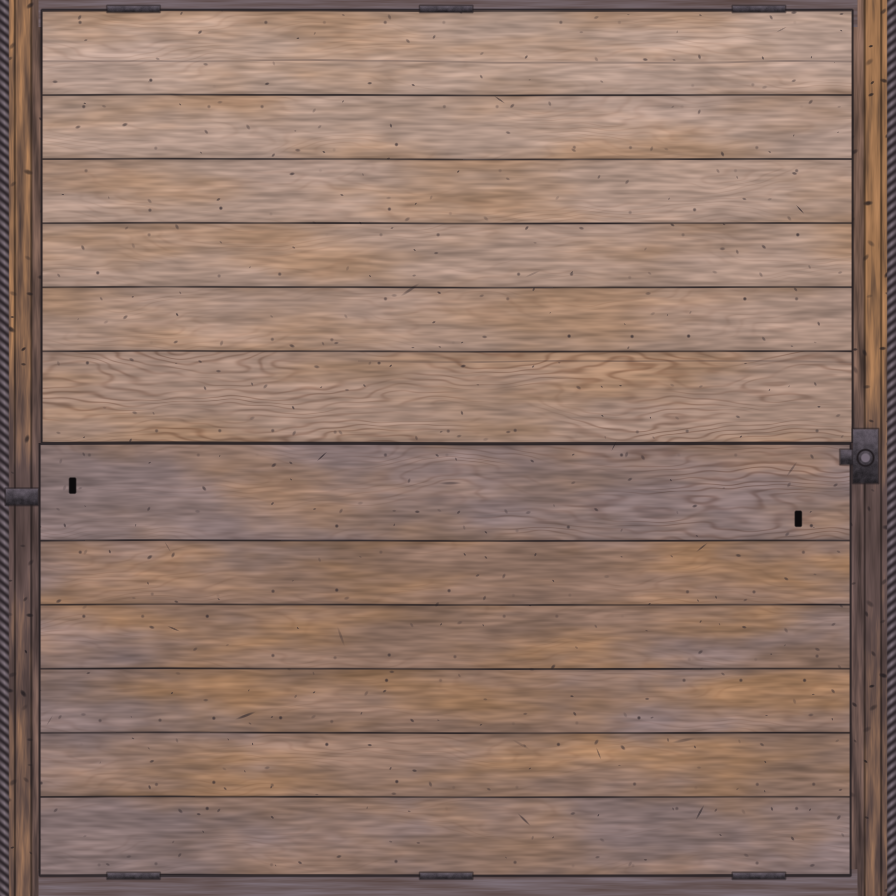
Write a three.js fragment shader that draws this texture.

```glsl
// Weathered double hatch: twelve planks in a carved frame with ironwork.
// Seams follow a formula; grain, rings and stains are stretched gradient noise;
// nails and dents sit on jittered grids; iron parts are box distances.
#define PITCH 0.0715
#define SOFT 0.0012
#define GRAIN 0.24
#define RINGS 0.2
#define STAIN 0.75
#define PALE vec3(0.71, 0.605, 0.55)
#define AMBER vec3(0.65, 0.51, 0.405)
#define BROWN vec3(0.54, 0.43, 0.375)
#define UMBER vec3(0.36, 0.29, 0.28)
#define GREY vec3(0.49, 0.44, 0.47)
#define IRON vec3(0.33, 0.3, 0.33)
#define DARK vec3(0.13, 0.11, 0.12)
varying vec2 vUv;

float hash(vec2 p) {
  vec3 q = fract(p.xyx * 0.1031);
  q += dot(q, q.yzx + 33.33);
  return fract((q.x + q.y) * q.z);
}
float corner(vec2 cell, vec2 offset) {
  float a = 6.2832 * hash(cell);
  return dot(vec2(cos(a), sin(a)), offset);
}
float gradNoise(vec2 p) {
  vec2 i = floor(p), f = fract(p), u = f * f * (3. - 2. * f), e = vec2(1, 0);
  return mix(mix(corner(i, f), corner(i + e, f - e), u.x),
             mix(corner(i + e.yx, f - e.yx), corner(i + 1., f - 1.), u.x), u.y);
}
float fbm(vec2 p) {
  float sum = 0., amp = 0.6;
  for (int k = 0; k < 4; k++, amp *= 0.5, p = p * 2.03 + 17.3) sum += amp * gradNoise(p);
  return sum;
}
float fill(float d) { return 1. - smoothstep(-SOFT, SOFT, d); }
float box(vec2 p, vec2 size) {
  vec2 d = abs(p) - size;
  return length(max(d, 0.)) + min(max(d.x, d.y), 0.);
}
// Height of seam i, 0 at the bottom to 12 at the top
float seamY(float i) {
  if (i < 0.5) return 0.0234;
  if (i < 5.5) return 0.1107 + (i - 1.) * PITCH;
  if (i < 6.5) return 0.5052;
  return i < 11.5 ? 0.608 + (i - 7.) * PITCH : 0.988;
}
// Jittered elongated marks of varied depth, at most one per grid cell
float marks(vec2 p, float cells, float chance, vec2 size) {
  vec2 id = floor(p * cells);
  vec2 d = p - (id + 0.25 + 0.5 * vec2(hash(id), hash(id + 41.))) / cells;
  float a = (hash(id + 7.) - 0.5) * 2.6, depth = 0.3 + 0.7 * hash(id + 11.);
  d = mat2(cos(a), -sin(a), sin(a), cos(a)) * d / (size * (0.5 + 0.7 * hash(id + 3.)));
  return step(hash(id + 19.), chance) * depth * (1. - smoothstep(0.3, 1.4, length(d)));
}
vec3 planks(vec2 p) {
  float y = p.y + 0.0012 * gradNoise(vec2(p.x * 5., 0.5)), row = 0., seam = 0., shade = 0.;
  for (int k = 0; k < 13; k++) {
    float s = seamY(float(k)), d = abs(y - s), w = k == 6 ? 0.0009 : 0.0001;
    if (k > 0 && k < 12) row += step(s, y);
    float gap = k == 6 ? 0.95 : 0.76 + 0.5 * gradNoise(vec2(p.x * 14., float(k) + 0.4));
    seam = max(seam, gap * (1. - smoothstep(w, w + 0.0017, d)));
    shade = max(shade, exp(-d * 260.));
  }
  float upper = step(5.5, row), middle = 1. - step(0.5, abs(row - 5.));
  float dull = max(middle, 1. - step(0.5, row));
  vec2 g = p + vec2(7.31, 3.17) * (row + 1.);
  // Plank tone, honey stains and grey haze on the lower leaf
  float tone = mix(0.1 + 0.15 * hash(vec2(row, 5)), 0.6 + 0.085 * (row - 6.), upper);
  float stain = smoothstep(-0.15, 0.35, fbm(g * vec2(4, 17))) * STAIN * (1. - 0.55 * dull);
  vec3 col = mix(mix(BROWN, PALE, tone), AMBER * mix(vec3(0.96, 0.92, 0.84), vec3(1), upper), stain);
  float haze = fbm(p * vec2(5, 13) + 3.) + 0.7 * abs(p.x - 0.5) + 0.25 * dull;
  col = mix(col, GREY, (0.6 - 0.5 * upper) * smoothstep(0.1, 0.6, haze));
  // Long fibres and wavy growth rings
  float fibre = fbm(g * vec2(9, 105)) + 0.7 * gradNoise(g * vec2(36, 260));
  float figured = max(1. - step(0.5, abs(row - 6.)), middle * smoothstep(0.3, 0.7, p.x));
  float ring = 0.5 + 0.5 * sin(6.2832 * (g.y * 100. + 9. * fbm(g * vec2(4, 14))));
  float blotch = fbm(g * vec2(5, 25) + 31.);
  col *= 1. + GRAIN * fibre + 0.24 * blotch * (1.3 - 0.6 * upper);
  ring *= ring * ring * mix(0.3, 1., figured) * smoothstep(-0.3, 0.3, blotch);
  col *= 1. - RINGS * ring * vec3(0.8, 1, 1.1);
  // Nails along plank edges, dents, scratches and two splits
  float column = floor(p.x * 15.), pick = hash(vec2(column, row)), worn = fract(pick * 7.);
  float nailY = pick > 0.5 ? seamY(row) + 0.009 + 0.008 * worn : seamY(row + 1.) - 0.013;
  float nail = length(p - vec2((column + 0.3 + 0.4 * pick) / 15., nailY));
  float wear = worn * (1. - smoothstep(0.0004, 0.0028, nail));
  wear = max(wear, 0.8 * marks(p, 38., 0.35, vec2(0.0026, 0.0015)));
  wear = max(wear, 0.9 * marks(p + 0.37, 10., 0.25, vec2(0.01, 0.0016)));
  float bent = y + 0.004 * gradNoise(vec2(p.x * 7., row + 0.5));
  float split = min(abs(bent - 0.597) + 0.01 * step(p.x, 0.4), abs(bent - 0.932));
  wear = max(wear, (0.3 + 0.5 * fibre) * (1. - smoothstep(0.0002, 0.0018, split)));
  col = mix(col, DARK * 1.5, 0.75 * wear) * (1. - 0.14 * shade);
  return mix(col, DARK, 0.9 * clamp(seam, 0., 1.));
}
vec3 surround(vec2 p) {
  // Stiles: amber above, dark near the latch, beaded edges
  float s = min(p.x, 1. - p.x), streak = fbm(p * vec2(110, 11));
  float warm = smoothstep(0.3, 0.75, p.y) * (0.4 + 0.4 * step(0.5, p.x)) + 0.25 + 1.1 * streak;
  warm -= 0.7 * exp(-pow(abs(p.y - 0.41) * 9., 2.));
  vec3 col = mix(UMBER, vec3(0.6, 0.44, 0.31), clamp(warm, 0., 1.)) * (1. + 0.5 * streak);
  col = mix(col, UMBER * (1. + streak), 0.7 * smoothstep(0.034, 0.037, s));
  col *= 0.6 + 0.4 * smoothstep(0.0003, 0.002, min(abs(s - 0.035), abs(s - 0.0165)));
  col = mix(col, DARK, 0.8 * marks(p, 50., 0.45, vec2(0.004, 0.0022)));
  // Rails, then twisted rope on the outer edges
  vec3 wood = mix(UMBER, GREY, 0.45 + 1.3 * fbm(p * vec2(8, 150)));
  col = mix(col, wood, smoothstep(0.042, 0.044, s) * step(0.47, abs(p.y - 0.5)));
  float twist = 0.5 + 0.5 * sin(6.2832 * (p.y * 96. + s * 75.));
  vec3 rope = mix(DARK * 1.4, GREY, twist * (1. - 80. * abs(s - 0.005)));
  return mix(rope, col, smoothstep(0.009, 0.011, s));
}
vec3 iron(vec3 col, vec2 d, vec2 size) {
  float edge = box(d, size), light = 0.8 + 0.35 * d.y / size.y + 0.4 * fbm(d * 140. + 9.);
  return mix(mix(col, DARK, 0.6 * fill(edge - 0.0015)), IRON * light, fill(edge));
}
void main() {
  // Two leaves in a dark recess, with hinges, keyholes, strap and lock
  vec2 p = vUv;
  float leaf = box(p - vec2(mix(0.4968, 0.499, step(0.5052, p.y)), 0.5057), vec2(0.4515, 0.4823));
  vec3 col = mix(mix(surround(p), DARK, 0.85 * fill(leaf - 0.0022)), planks(p), fill(leaf));
  vec2 h = vec2(p.x - 0.149 - 0.349 * floor(p.x * 2.999), p.y);
  col = iron(col, h - vec2(0, p.y > 0.5 ? 0.99 : 0.0225), vec2(0.029, 0.0032));
  vec2 key = p - (p.x < 0.5 ? vec2(0.081, 0.458) : vec2(0.891, 0.421));
  col = mix(col, DARK * 0.4, fill(box(key, vec2(0.002, 0.007)) - 0.002));
  col = iron(col, p - vec2(0.0245, 0.4455), vec2(0.018, 0.009));
  col = iron(col, p - vec2(0.948, 0.49), vec2(0.01, 0.008));
  col = iron(col, p - vec2(0.966, 0.491), vec2(0.014, 0.03));
  float boss = length(p - vec2(0.966, 0.489));
  col = mix(col, DARK, fill(abs(boss - 0.009) - 0.001));
  gl_FragColor = vec4(mix(col, IRON * 1.35, fill(boss - 0.005)), 1);
}
```
